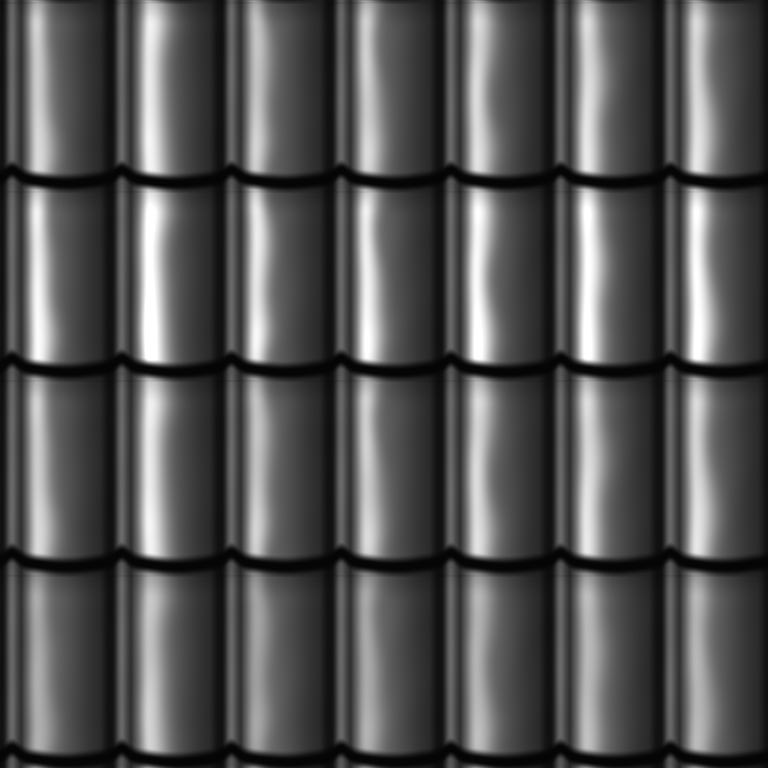
A Shadertoy shader for this texture map:

```glsl
const float TAU = 6.2831853;
const vec2  TILES = vec2(7.0, 4.0);      // repeats across and down
const float COURSE_OFFSET = 0.0117;      // height of the lowest joint
const float COURSE_DRIFT = 0.0039;       // uneven spacing of the courses
const float RIDGE_POS = 0.11;            // interlocking rib, in tile widths
const float RIDGE_WIDTH = 0.04;
const float RIDGE_LIGHT = 0.17;
const float SHELF_LIGHT = 0.17;
const float GLOSS_POS = 0.345;
const float GLOSS_LEFT = 0.075;
const float GLOSS_RIGHT = 0.125;
const float GLOSS_LIGHT = 0.47;
const float COURSE_VARIATION = 0.15;
const float COLUMN_VARIATION = 0.045;
const float BODY_LIGHT = 0.33;
const float SHADE_LIGHT = 0.065;
const float JOINT_LIGHT = 0.02;
const float JOINT_HUMP = 0.045;          // joint rises over the rib
const float JOINT_SAG = 0.025;           // and sags under the barrel

float bell(float x) { return exp(-x * x); }

// Signed distance to the nearest whole number
float wrapped(float x) { return fract(x + 0.5) - 0.5; }

// Height of the overlapping edge across one tile
float jointRise(float u) {
    float d = wrapped(u - RIDGE_POS);
    return JOINT_HUMP * bell(d / 0.08) + JOINT_SAG * (0.5 + 0.5 * cos(TAU * d));
}

// Brightness that differs from column to column, periodic over all columns
float columnTone(float column) {
    float a = TAU * (column - 1.0) / TILES.x;
    return cos(2.0 * a) + cos(3.0 * a) - 0.5 * sin(a);
}

// Matte light over the rib, the shelf and the rounded barrel
float matteProfile(float u) {
    float shelf = SHELF_LIGHT * smoothstep(0.02, 0.09, u) * (1.0 - smoothstep(0.2, 0.3, u));
    float rib = RIDGE_LIGHT * bell((u - RIDGE_POS) / RIDGE_WIDTH);
    float groove = 0.05 * bell((u - 0.195) / 0.022);
    float barrel = BODY_LIGHT * smoothstep(0.19, 0.3, u);
    barrel *= mix(1.0, 0.28, smoothstep(0.4, 0.98, u));
    barrel *= 1.0 - smoothstep(0.9, 1.0, u);
    return SHADE_LIGHT + shelf + rib - groove + barrel;
}

// Wavering highlight along the barrel
float glossProfile(float u, float v, float column, float course) {
    float tone = columnTone(column);
    float phase = 2.1 * column;
    float waver = sin(TAU * v + phase) + 0.5 * sin(2.0 * TAU * v - 1.7 * phase);
    float center = GLOSS_POS + 0.007 * tone + 0.005 * waver;
    float right = GLOSS_RIGHT + 0.012 * tone + 0.016 * waver + 0.02 * bell((v - 0.2) / 0.13);
    float width = u < center ? GLOSS_LEFT : right;
    float light = GLOSS_LIGHT - COURSE_VARIATION * cos(TAU * course / TILES.y);
    light += COLUMN_VARIATION * tone;
    light *= 0.93 + 0.12 * bell((v - 0.16) / 0.16) + 0.05 * bell((v - 0.9) / 0.1);
    return light * bell((u - center) / width);
}

void mainImage(out vec4 fragColor, in vec2 fragCoord) {
    vec2 p = fragCoord / iResolution.xy;

    // Tile coordinates with slightly uneven courses
    float across = p.x * TILES.x;
    float column = floor(across);
    float u = fract(across);
    float height = (p.y - COURSE_OFFSET + COURSE_DRIFT * cos(TAU * p.y)) * TILES.y;
    float bent = height - jointRise(u);
    float course = floor(bent);
    float v = fract(bent);

    // Glazed surface with faint cloudy wear
    float light = matteProfile(u) + glossProfile(u, v, column, course);
    float wear = sin(TAU * (3.0 * p.x + 5.0 * p.y) + 1.5 * sin(TAU * 4.0 * p.y))
               * sin(TAU * (9.0 * p.x - 7.0 * p.y) + sin(TAU * 6.0 * p.x));
    light *= 1.0 + 0.025 * wear;

    // Soft shadow and dark joint between courses
    float s = wrapped(bent);
    float open = s > 0.0 ? smoothstep(0.01, 0.062, s) : smoothstep(0.012, 0.06, -s);
    float shadow = s > 0.0 ? 1.0 : mix(0.82, 1.0, smoothstep(0.04, 0.18, -s));
    light = mix(JOINT_LIGHT, light * shadow, open);

    // Fine straight crease just under each joint
    light *= 1.0 - 0.1 * bell((wrapped(height) + 0.046) / 0.005);

    fragColor = vec4(vec3(clamp(light, 0.0, 1.0)), 1.0);
}
```
